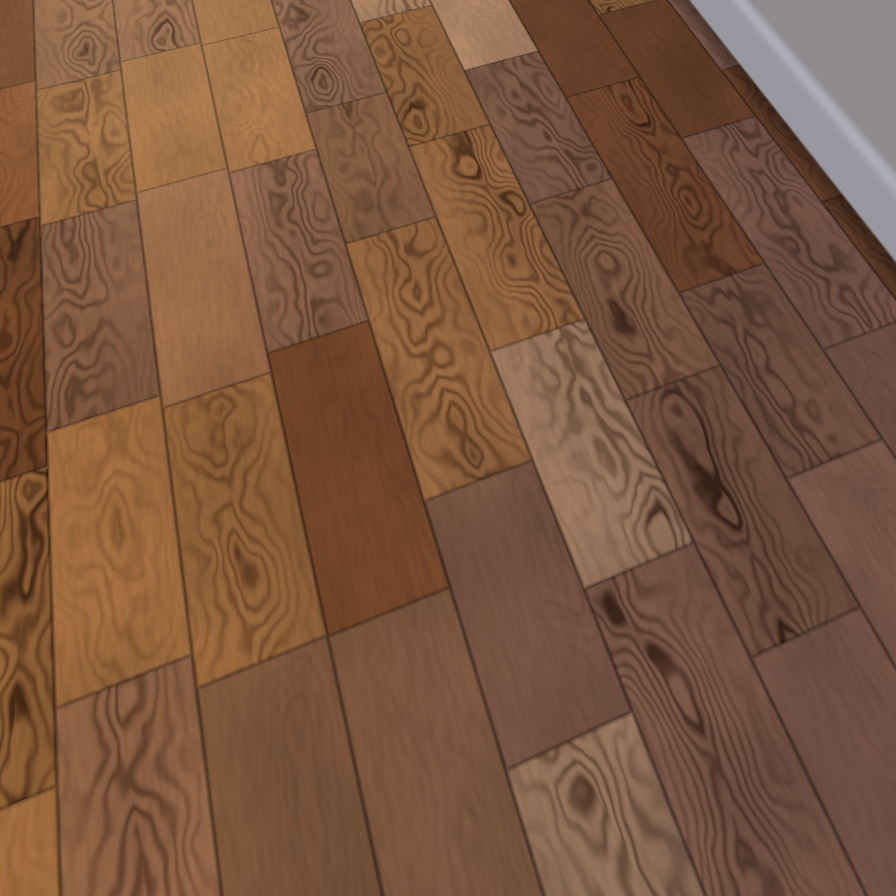
Write a WebGL 1 fragment shader that draws this texture.

```glsl
precision highp float;
// A floor of staggered wooden planks in perspective, with a skirting board at
// the upper right. A projection gives plank coordinates; hashes vary the tone
// and length of each plank, and contours of warped noise draw its grain.
uniform vec2 u_resolution;

// Perspective: vanishing points of the seams and joints on one level horizon
const float HORIZON = 0.967;
const float SEAM_VANISH_X = 0.008;
const float JOINT_VANISH_X = 4.492;
const float PLANK_WIDTH = 0.0915;
const float FIRST_SEAM = 0.33;
const float PLANK_LENGTH = 0.58;
const float LENGTH_JITTER = 0.22;

// Grain and gaps, in plank widths
const float RING_COUNT = 4.2;
const float GRAIN_STRETCH = 4.0;
const float FIGURE_WIDTH = 0.34;
const float SEAM_WIDTH = 0.026;
const float FLOOR_EDGE = 8.27;
const float BOARD_TOP = 9.0;

const vec3 WARM_OAK = vec3(0.54, 0.38, 0.245);
const vec3 MAUVE_OAK = vec3(0.47, 0.34, 0.275);
const vec3 DARK_OAK = vec3(0.42, 0.265, 0.17);
const vec3 PALE_OAK = vec3(0.60, 0.47, 0.37);
const vec3 GRAIN_SHADE = vec3(0.50, 0.43, 0.39);
const vec3 WALL = vec3(0.56, 0.54, 0.55);
const vec3 BOARD = vec3(0.60, 0.595, 0.63);
const vec3 BOARD_RIM = vec3(0.68, 0.68, 0.72);

float hash(vec2 p) {
  return fract(sin(dot(p, vec2(127.1, 311.7))) * 43758.5453);
}

float noise(vec2 p) {
  vec2 i = floor(p), f = fract(p);
  f = f * f * (3.0 - 2.0 * f);
  return mix(mix(hash(i), hash(i + vec2(1.0, 0.0)), f.x),
             mix(hash(i + vec2(0.0, 1.0)), hash(i + 1.0), f.x), f.y);
}

// Offset of the joints in a column, as a share of the plank length
float stagger(float column) {
  float alternate = mod(column, 2.0) > 0.5 ? 0.64 : 0.08;
  return column < 2.5 ? 0.24 : alternate;
}

float jointShift(float column, float row) {
  return LENGTH_JITTER * (hash(vec2(column + 3.0, row + 17.0)) - 0.5);
}

vec3 plankTone(vec2 id) {
  float pick = hash(id + 5.3);
  vec3 tone = mix(MAUVE_OAK, WARM_OAK, smoothstep(0.2, 0.7, pick));
  tone = mix(tone, DARK_OAK, step(hash(id + 23.7), 0.24));
  tone = mix(tone, PALE_OAK, step(0.91, hash(id + 41.9)));
  return tone * (0.92 + 0.16 * hash(id + 61.1));
}

// Darkness of the grain: rings around knots along a wandering centre line
float grain(vec2 q, vec2 id) {
  vec2 g = q + 40.0 * vec2(hash(id + 1.7), hash(id + 9.2));
  float centre = 0.2 + 0.6 * hash(id + 31.0) + 0.3 * (noise(vec2(g.y * 0.9, 3.0)) - 0.5);
  float away = fract(q.x) - centre;
  float height = 1.2 * noise(g * vec2(2.6, 1.5)) + 0.35 * noise(g * vec2(6.0, 4.0))
               + 0.08 * noise(g * vec2(17.0, 9.0)) + 1.5 * abs(away);
  float ring = pow(0.5 + 0.5 * sin(6.2832 * RING_COUNT * height), 2.0);
  float figure = exp(-away * away / (FIGURE_WIDTH * FIGURE_WIDTH));
  float strength = mix(0.12, 0.9, smoothstep(0.25, 0.5, hash(id + 77.0)));
  float rim = (height - 0.58) / 0.075;
  float knot = exp(-rim * rim) * smoothstep(0.3, 0.7, noise(g * vec2(3.0, 2.2) + 8.0));
  return strength * (ring * (0.10 + 0.55 * figure) + 0.75 * knot * figure);
}

vec3 planks(vec2 ground) {
  // Find the plank, allowing for its shifted ends
  float column = floor(ground.x);
  float along = ground.y / PLANK_LENGTH - stagger(column);
  float row = floor(along);
  float f = along - row;
  float low = jointShift(column, row);
  float high = 1.0 + jointShift(column, row + 1.0);
  float jointGap = min(abs(f - low), abs(f - high)) * PLANK_LENGTH * GRAIN_STRETCH;
  row += step(high, f) - step(f, low);
  vec2 id = vec2(column, row);

  // Tone, soft blotches, fine pores and grain
  vec2 q = vec2(ground.x, ground.y * GRAIN_STRETCH);
  vec3 color = plankTone(id);
  color *= 0.93 + 0.14 * noise(q * vec2(2.0, 1.4) + id * 7.0);
  color *= 0.96 + 0.08 * noise(q * vec2(38.0, 7.0));
  color *= mix(vec3(1.0), GRAIN_SHADE, min(grain(q, id), 1.0));

  // Narrow gaps
  float side = fract(ground.x);
  float seam = 1.0 - smoothstep(0.0, SEAM_WIDTH, min(side, 1.0 - side));
  float joint = 1.0 - smoothstep(0.0, SEAM_WIDTH, jointGap);
  return color * (1.0 - max(0.38 * seam, 0.25 * joint));
}

void main() {
  vec2 p = gl_FragCoord.xy / u_resolution;
  float depth = 1.0 - p.y + HORIZON;
  vec2 ground = vec2((p.x - SEAM_VANISH_X) / (depth * PLANK_WIDTH) - FIRST_SEAM,
                     (JOINT_VANISH_X - p.x) / depth);

  // Floor, with warm light at the left and a sheen at the upper left
  vec3 color = planks(ground);
  color *= mix(vec3(1.10, 1.05, 0.92), vec3(0.92, 0.91, 0.95), smoothstep(0.0, 0.9, p.x));
  vec2 glare = (p - vec2(0.14, 0.98)) / vec2(0.26, 0.24);
  color += vec3(0.10, 0.10, 0.095) * exp(-dot(glare, glare));
  color *= 1.0 - 0.35 * smoothstep(FLOOR_EDGE - 0.3, FLOOR_EDGE, ground.x);

  // Skirting board with a bright rim, then the wall
  float rim = (ground.x - BOARD_TOP + 0.1) / 0.09;
  vec3 upright = mix(BOARD, WALL, smoothstep(BOARD_TOP - 0.03, BOARD_TOP + 0.06, ground.x));
  upright = mix(upright, BOARD_RIM, exp(-rim * rim));
  color = mix(color, upright, smoothstep(FLOOR_EDGE - 0.02, FLOOR_EDGE + 0.03, ground.x));
  gl_FragColor = vec4(color, 1.0);
}
```
